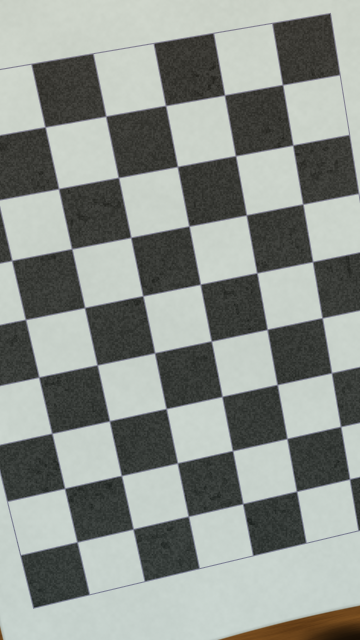
Write a Shadertoy shader that draws this pattern.

```glsl
// A printed 7 by 9 checkerboard on pale paper, seen at a tilt on a wooden table.

float hash(vec2 p) {
    vec3 q = fract(vec3(p.xyx) * 0.1031);
    q += dot(q, q.yzx + 33.33);
    return fract((q.x + q.y) * q.z);
}

float noise(vec2 p) {
    vec2 i = floor(p), f = fract(p);
    f = f * f * (3.0 - 2.0 * f);
    return mix(mix(hash(i), hash(i + vec2(1, 0)), f.x),
               mix(hash(i + vec2(0, 1)), hash(i + vec2(1, 1)), f.x), f.y);
}

float fbm(vec2 p) {
    float sum = 0.0, gain = 0.5;
    for (int i = 0; i < 4; i++) {
        sum += gain * noise(p);
        p = p * 2.03 + 17.0;
        gain *= 0.5;
    }
    return sum / 0.9375;
}

// Perspective from the page (y down, height 1) to board cells.
vec2 toBoard(vec2 page) {
    mat3 boardToPage = mat3(0.09739, -0.01567, 0.00779,
                            0.02255,  0.10137, 0.01268,
                            0.04948,  0.10026, 1.0);
    vec3 h = inverse(boardToPage) * vec3(page, 1.0);
    return h.xy / h.z + vec2(2, 0);
}

// Ink coverage: the product of two triangle waves, cut to the board.
float checker(vec2 cell, vec2 soft) {
    vec2 wave = 0.5 - abs(mod(cell + 0.5, 2.0) - 1.0);
    vec2 side = clamp(wave / soft, -1.0, 1.0);
    vec2 inset = min(cell, vec2(7, 9) - cell);
    vec2 inside = clamp(0.5 + 0.5 * inset / soft, 0.0, 1.0);
    return min(0.5 + 0.5 * side.x * side.y, min(inside.x, inside.y));
}

vec3 paperColor(vec2 page) {
    vec3 paper = mix(vec3(0.80, 0.825, 0.785), vec3(0.775, 0.82, 0.80), page.y);
    paper += 0.035 * (fbm(page * 9.0) - 0.5);
    return paper + 0.03 * (fbm(page * 130.0) - 0.5);
}

vec3 inkColor(vec2 page, vec2 cell) {
    vec3 ink = mix(vec3(0.232, 0.226, 0.205), vec3(0.205, 0.232, 0.222), page.y);
    ink += 0.05 * (fbm(page * 7.0 + 4.0) - 0.5);
    ink += 0.09 * (noise(page * 420.0) - 0.5);
    // Sparse dark smudges
    float smudge = smoothstep(0.72, 0.85, noise(cell * 13.0));
    return ink - 0.05 * smudge * smoothstep(0.5, 0.7, noise(cell * 1.7 + 8.0));
}

vec3 woodColor(vec2 page) {
    vec2 along = vec2(page.x * 0.97 - page.y * 0.24, page.x * 0.24 + page.y * 0.97);
    float grain = fbm(along * vec2(14.0, 160.0));
    vec3 wood = mix(vec3(0.29, 0.17, 0.06), vec3(0.53, 0.35, 0.15), grain);
    // Shadow in the near corner
    float shade = smoothstep(0.09, 0.02, length((page - vec2(0.56, 1.005)) * vec2(0.8, 2.2)));
    return wood * (1.0 - 0.75 * shade);
}

void mainImage(out vec4 fragColor, in vec2 fragCoord) {
    float pixel = 1.0 / iResolution.y;
    vec2 page = vec2(fragCoord.x, iResolution.y - fragCoord.y) * pixel;
    vec2 cell = toBoard(page);

    // Printed sheet with a violet lens fringe along the ink edges
    float ink = checker(cell, 0.6 * fwidth(cell) + 0.006);
    vec3 color = mix(paperColor(page), inkColor(page, cell), ink);
    color += 4.0 * ink * (1.0 - ink) * vec3(-0.01, -0.025, 0.05);

    // Table beyond the slightly curved lower edge and the left corner
    float run = page.x - 0.341;
    float beyond = page.y - (1.0 - 0.29 * run + 0.215 * run * run);
    beyond = max(beyond, 0.97 * (page.y - 0.979) * 0.25 - page.x);
    float table = smoothstep(-pixel, pixel, beyond);
    color *= 1.0 - 0.12 * smoothstep(-0.006, 0.0, beyond);
    color = mix(color, woodColor(page), table);

    fragColor = vec4(color, 1.0);
}
```
